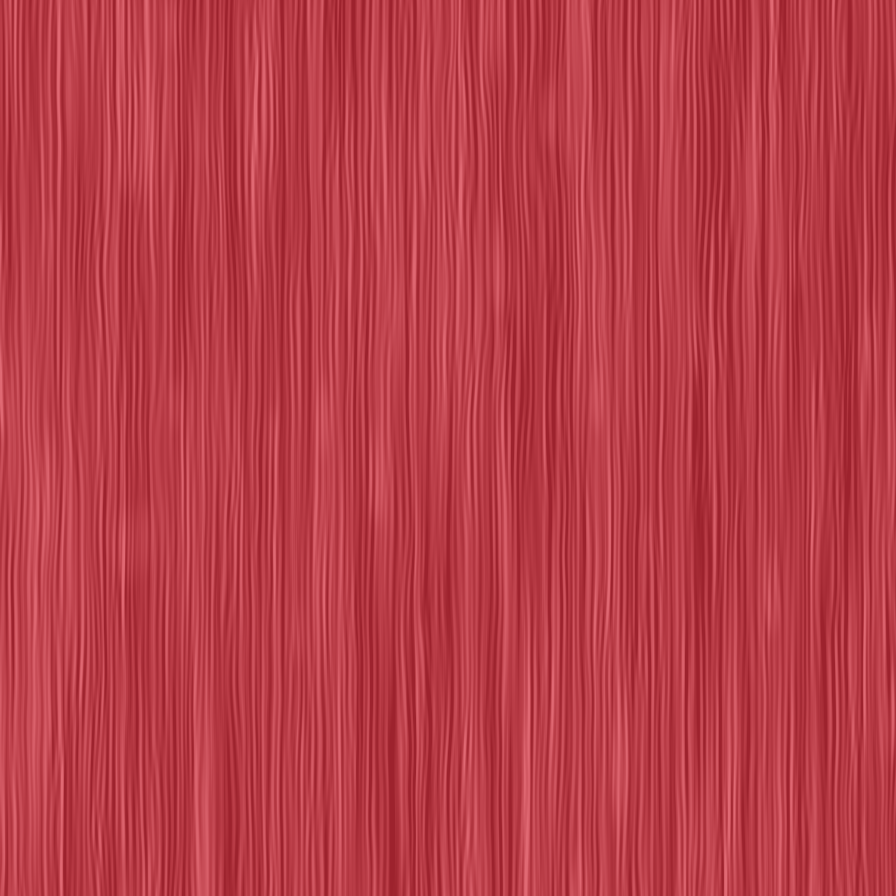
A WebGL 1 fragment shader for this texture:

```glsl
precision highp float;

// Red brushed wood grain: fine, crisp, slightly wavy vertical fibres.
// Two sets of wandering ridges cross over sharp-edged streaks, softer noise
// adds broad tone and pale glints, and the sum is mapped to a red ramp.

uniform vec2 u_resolution;

float hash(vec2 p) {
  return fract(sin(dot(p, vec2(127.1, 311.7))) * 43758.5453);
}

// Smooth noise whose columns are shifted in height, so streaks end unevenly.
float columnNoise(float column, float y) {
  y += 9.0 * hash(vec2(column, 3.7));
  float row = floor(y);
  float blend = smoothstep(0.0, 1.0, y - row);
  return mix(hash(vec2(column, row)), hash(vec2(column, row + 1.0)), blend);
}

// Zero-centred streaks; crisp from 0 (soft sides) towards 0.5 (hard sides).
float streaks(vec2 p, vec2 scale, float seed, float crisp) {
  p = p * scale + seed * vec2(17.0, 5.3);
  float column = floor(p.x);
  float blend = smoothstep(crisp, 1.0 - crisp, p.x - column);
  return mix(columnNoise(column, p.y), columnNoise(column + 1.0, p.y), blend) - 0.5;
}

float soft(vec2 p, vec2 scale, float seed) {
  return streaks(p, scale, seed, 0.0);
}

float fibres(vec2 p, vec2 scale, float seed) {
  return streaks(p, scale, seed, 0.22);
}

// Thin ridges whose spacing and strength drift along the grain.
float ridges(vec2 p, float count, float seed) {
  float drift = 1.4 * soft(p, vec2(46.0, 7.0), seed);
  float strength = 1.0 + 1.4 * soft(p, vec2(90.0, 6.0), seed + 1.0);
  float wave = sin(6.2832 * (p.x * count + drift));
  return strength * wave * (1.35 - 0.35 * wave * wave);
}

vec3 redRamp(float tone) {
  vec3 deepRed = vec3(0.615, 0.135, 0.175);
  vec3 rose = vec3(0.73, 0.24, 0.28);
  vec3 paleRose = vec3(0.88, 0.41, 0.45);
  vec3 color = mix(deepRed, rose, clamp(tone / 0.45, 0.0, 1.0));
  return mix(color, paleRose, clamp((tone - 0.45) / 0.6, 0.0, 1.0));
}

void main() {
  vec2 uv = gl_FragCoord.xy / u_resolution.y;

  // Bend the fibres gently sideways.
  vec2 p = uv;
  p.x += 0.002 * soft(uv, vec2(30.0, 10.0), 1.0);
  p.x += 0.0015 * soft(uv, vec2(70.0, 18.0), 2.0);

  // Fibres, from fine to wide.
  float tone = 0.405;
  tone += 0.17 * ridges(p, 160.0, 9.0);
  tone += 0.13 * ridges(p, 117.0, 12.0);
  tone += 0.56 * fibres(p, vec2(290.0, 3.5), 3.0);
  tone += 0.36 * fibres(p, vec2(165.0, 3.0), 4.0);
  tone += 0.18 * fibres(p, vec2(75.0, 2.0), 5.0);

  // Broad light and dark areas.
  tone += 0.16 * soft(uv, vec2(24.0, 5.0), 6.0);
  tone += 0.08 * soft(uv, vec2(7.0, 3.0), 7.0);

  // Occasional pale glints that lift a small group of fibres.
  float glint = soft(uv, vec2(36.0, 7.0), 8.0);
  tone += 0.20 * smoothstep(0.22, 0.5, glint);

  gl_FragColor = vec4(redRamp(tone), 1.0);
}
```
